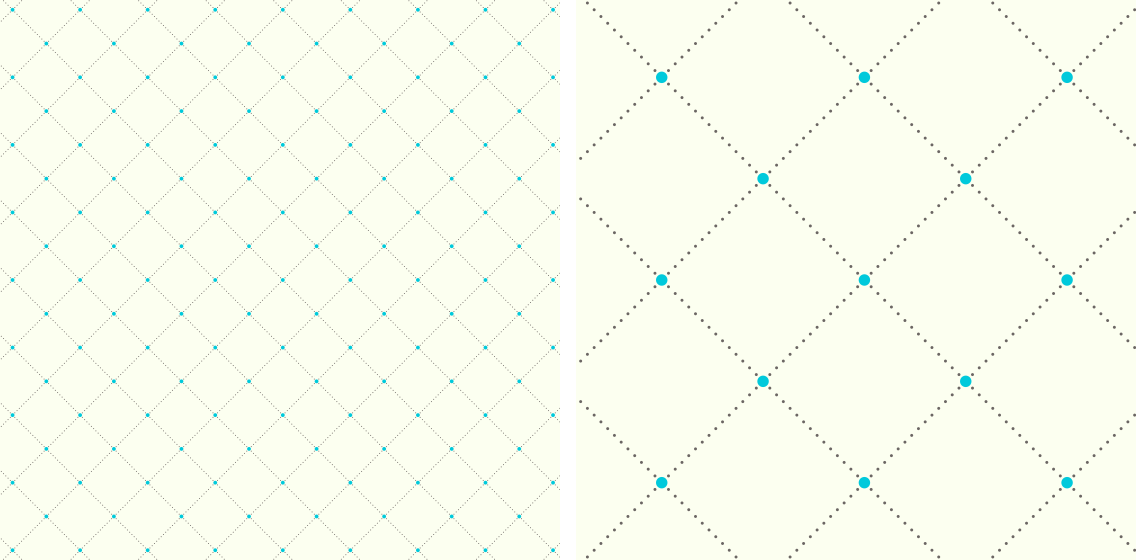
Left, the full canvas; right, a detail of the centre.
Reproduce this pattern procedurally as a Shadertoy shader.

```glsl
// Diagonal lattice of fine dotted lines with a cyan dot at every crossing, on ivory.

const vec3 IVORY = vec3(0.99, 1.0, 0.94);
const vec3 GRAY = vec3(0.42, 0.40, 0.39);
const vec3 CYAN = vec3(0.0, 0.79, 0.86);

const float PERIOD = 0.12064;              // spacing of crossings along a row
const vec2 ORIGIN = vec2(0.5050, 0.5000);  // position of one crossing
const float DOTS_PER_SIDE = 15.0;          // small dots along one side of a diamond
const float DOT_RADIUS = 0.00088;
const float NODE_RADIUS = 0.0034;
const int SAMPLES = 4;                     // subsamples per pixel on each axis

// Signed offset to the nearest integer.
vec2 toNearest(vec2 v) {
    return v - floor(v + 0.5);
}

float disc(float dist, float radius, float edge) {
    return clamp(0.5 + (radius - dist) / edge, 0.0, 1.0);
}

vec3 dottedLattice(vec2 p, float edge) {
    // Diagonal coordinates put the crossings on the integer grid.
    vec2 grid = vec2(p.x + p.y, p.x - p.y) / PERIOD;
    float side = PERIOD * inversesqrt(2.0);
    vec2 cell = toNearest(grid) * side;
    vec2 bead = toNearest(grid * DOTS_PER_SIDE) * side / DOTS_PER_SIDE;

    // Small dots along both families of lines.
    float dotDist = min(length(vec2(bead.x, cell.y)), length(vec2(cell.x, bead.y)));
    vec3 color = mix(IVORY, GRAY, disc(dotDist, DOT_RADIUS, edge));

    // Larger dots over the crossings.
    return mix(color, CYAN, disc(length(cell), NODE_RADIUS, edge));
}

void mainImage(out vec4 fragColor, in vec2 fragCoord) {
    float edge = 1.0 / (iResolution.y * float(SAMPLES));
    vec3 sum = vec3(0.0);

    // Average subsamples so the tiny dots keep their true weight.
    for (int j = 0; j < SAMPLES; j++) {
        for (int i = 0; i < SAMPLES; i++) {
            vec2 jitter = (vec2(i, j) + 0.5) / float(SAMPLES) - 0.5;
            vec2 uv = (fragCoord + jitter) / iResolution.y;
            sum += dottedLattice(uv - ORIGIN, edge);
        }
    }
    fragColor = vec4(sum / float(SAMPLES * SAMPLES), 1.0);
}
```
